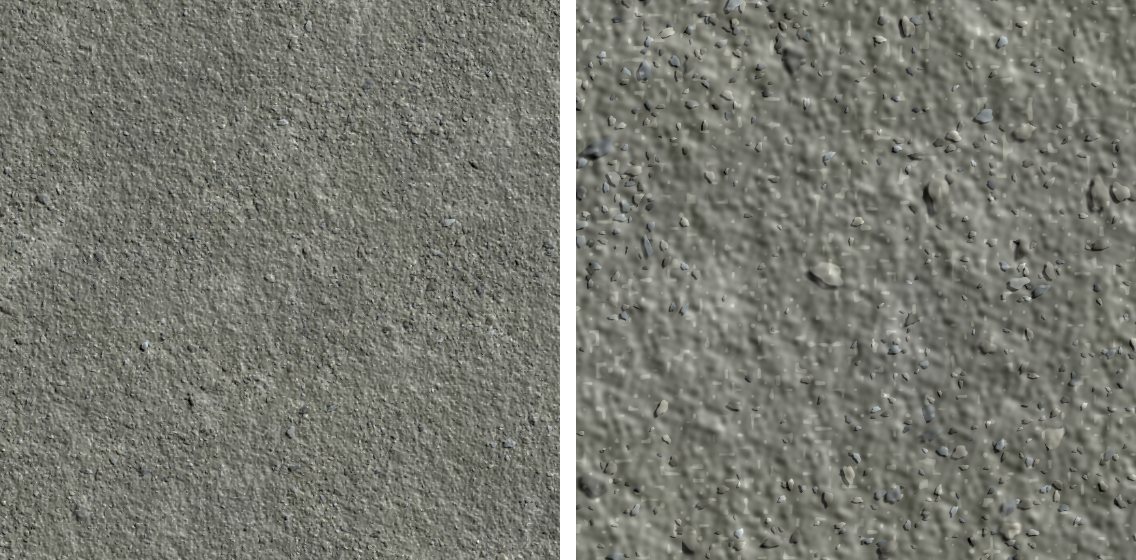
Left: the whole. Right: its middle third, enlarged.
Write a Shadertoy shader that draws this texture.

```glsl
// Weathered grey-green ground: gritty soil with clustered, side-lit pebbles.

#define SOIL_COLOR vec3(0.453, 0.456, 0.421)
#define WARM_STONE vec3(1.0, 0.995, 0.92)
#define COOL_STONE vec3(0.94, 0.99, 1.01)
#define LIGHT_DIR vec2(0.8, 0.6)
#define MOTTLE 0.10
#define RELIEF 1.0
#define SHADOW 0.58
#define STONE_DARK 0.41
#define STONE_PALE 0.70

vec3 hash3(vec2 p) {
    vec3 q = fract(p.xyx * vec3(0.1031, 0.1030, 0.0973));
    q += dot(q, q.yxz + 33.33);
    return fract((q.xxy + q.yzz) * q.zyx);
}

float valueNoise(vec2 p) {
    vec2 cell = floor(p), f = fract(p);
    f = f * f * (3.0 - 2.0 * f);
    float low = mix(hash3(cell).x, hash3(cell + vec2(1, 0)).x, f.x);
    float high = mix(hash3(cell + vec2(0, 1)).x, hash3(cell + vec2(1, 1)).x, f.x);
    return mix(low, high, f.y);
}

float layeredNoise(vec2 p) {
    float sum = 0.0, weight = 0.5;
    for (int i = 0; i < 4; i++) {
        sum += weight * valueNoise(p);
        p = mat2(0.8, 0.6, -0.6, 0.8) * p * 2.03 + 17.3;
        weight *= 0.5;
    }
    return sum / 0.9375;
}

// Slope towards the light of one octave of bumps
float emboss(vec2 uv, float frequency) {
    vec2 p = mat2(0.92, 0.39, -0.39, 0.92) * uv * frequency + frequency;
    vec2 toLight = mat2(0.92, 0.39, -0.39, 0.92) * LIGHT_DIR;
    return valueNoise(p - 0.3 * toLight) - valueNoise(p + 0.3 * toLight);
}

// Signed distance to a lumpy, stretched, rotated stone
float stoneDistance(vec2 d, float radius, vec3 shape) {
    float turn = 6.2832 * shape.x;
    float c = cos(turn), s = sin(turn);
    d = mat2(c, s, -s, c) * d;
    d *= vec2(0.8, 1.0 + 0.7 * shape.y);
    float angle = atan(d.y, d.x + 1e-5);
    float lumps = 0.13 * sin(3.0 * angle + 9.0 * shape.z) + 0.08 * sin(5.0 * angle + 20.0 * shape.y);
    return length(d) - radius * (1.0 + lumps);
}

// One cellular layer of stones with cast shadows, painted over the ground
void scatterStones(inout vec3 color, vec2 uv, float cells, float cover, float maxRadius) {
    vec2 p = uv * cells;
    vec2 home = floor(p);
    float edge = max(0.7 * cells / iResolution.y, 0.04);
    for (int y = -1; y <= 1; y++)
    for (int x = -1; x <= 1; x++) {
        vec2 id = home + vec2(x, y);
        vec3 place = hash3(id + cells * 3.7);
        if (place.z > cover) continue;
        vec3 shape = hash3(id + cells * 7.1 + 41.0);
        vec3 look = hash3(id + cells * 5.3 + 83.0);
        vec2 d = p - id - 0.1 - 0.8 * place.xy;
        float radius = maxRadius * mix(0.45, 1.0, look.x * look.x);

        float shade = stoneDistance(d + LIGHT_DIR * radius * 0.6, radius * 0.95, shape);
        color *= 1.0 - SHADOW * smoothstep(edge * 1.5, -edge * 1.5, shade);

        float body = smoothstep(edge, -edge, stoneDistance(d, radius, shape));
        float tone = mix(STONE_DARK, STONE_PALE, look.y);
        tone *= 0.93 + 0.24 * clamp(dot(d, LIGHT_DIR) / radius, -1.2, 1.0);
        vec3 tint = mix(WARM_STONE, COOL_STONE, smoothstep(0.45, 0.9, look.z));
        color = mix(color, tone * tint, body * 0.92);
    }
}

void mainImage(out vec4 fragColor, in vec2 fragCoord) {
    vec2 uv = fragCoord / iResolution.y;

    // Broad mottling and pale, dusty patches
    float broad = layeredNoise(uv * 7.0 + 5.0) - 0.5;
    float dust = smoothstep(0.58, 0.78, layeredNoise(uv * 19.0 + 60.0));
    vec3 color = SOIL_COLOR * (1.0 + 2.0 * MOTTLE * broad) + 0.07 * dust;
    color.b -= 0.025 * (layeredNoise(uv * 11.0 + 90.0) - 0.5);

    // Stones gather in loose clusters
    float cluster = smoothstep(0.30, 0.72, layeredNoise(uv * 9.0 + 130.0));
    float density = 0.25 + 1.5 * cluster;
    scatterStones(color, uv, 150.0, 0.24 * density, 0.42);
    scatterStones(color, uv, 74.0, 0.20 * density, 0.36);
    scatterStones(color, uv, 36.0, 0.12 * density, 0.31);
    scatterStones(color, uv, 15.0, 0.05 * density, 0.21);

    // Sandy relief over soil and stones
    float relief = 0.10 * emboss(uv, 48.0) + 0.20 * emboss(uv, 115.0) + 0.26 * emboss(uv, 235.0);
    color += RELIEF * relief;

    // Sparse bright grit
    float grit = valueNoise(uv * 260.0 + 300.0);
    color += vec3(0.15, 0.15, 0.14) * smoothstep(0.76, 0.95, grit);

    fragColor = vec4(clamp(color, 0.0, 1.0), 1.0);
}
```
